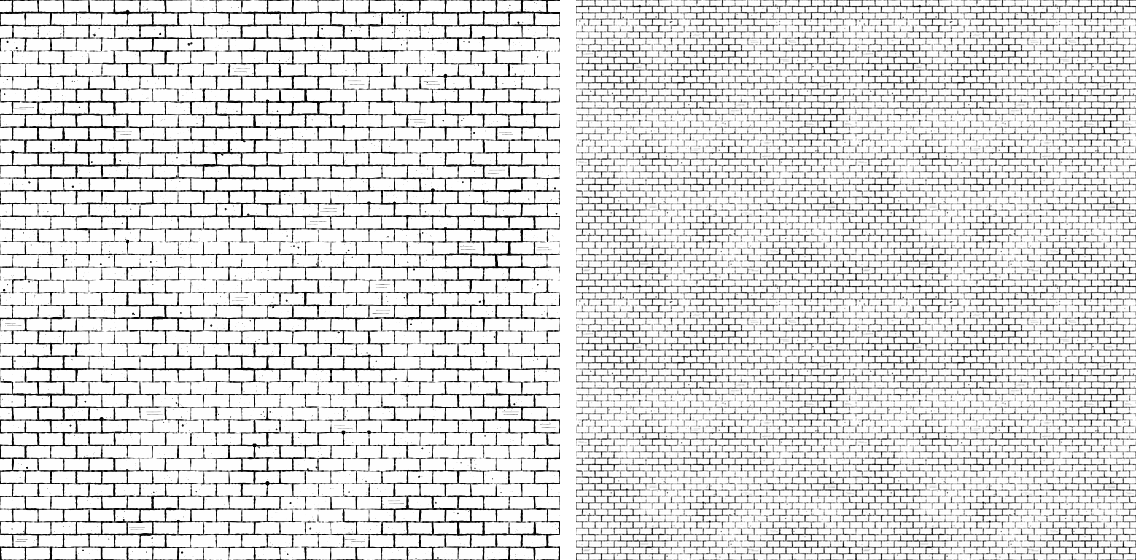
Left, the tile; right, the same tile 2 across and 2 down.
Write a three.js fragment shader that draws this pattern.

```glsl
// Hand-inked brick wall in running bond: black joints on white bricks.
// Joints are distances to gently bent grid lines whose weight drifts over
// the wall; bricks get hashed specks, scratches and blobs. All of it wraps.
#define ROWS 44.0
#define COLUMNS 22.0
#define JOINT_HALF 0.047
#define ROUGHNESS 0.045
#define WOBBLE 0.04
#define DRIFT 0.045
#define DIRTY_SHARE 0.45
#define SCRATCH_SHARE 0.022
#define BLOB_SHARE 0.02
#define BOLD_SHARE 0.03
#define PAPER vec3(0.995)
#define INK vec3(0.015)

varying vec2 vUv;

float hash(vec2 p, float seed) {
  vec3 q = fract(vec3(p, seed) * vec3(0.1031, 0.1030, 0.0973) + 0.137);
  q += dot(q, q.yzx + 33.33);
  return fract((q.x + q.y) * q.z);
}

// Value noise that repeats after a whole number of cells
float noise(vec2 p, float period, float seed) {
  vec2 i = floor(p);
  vec2 f = fract(p);
  f = f * f * (3.0 - 2.0 * f);
  vec2 a = mod(i, period);
  vec2 b = mod(i + 1.0, period);
  return mix(mix(hash(a, seed), hash(vec2(b.x, a.y), seed), f.x),
             mix(hash(vec2(a.x, b.y), seed), hash(b, seed), f.x), f.y);
}

// Horizontal position counted in bricks, odd rows shifted by half
float brickX(float x, float row) {
  return x * COLUMNS / ROWS + 0.5 * mod(row, 2.0);
}

vec2 wrapId(float column, float row) {
  return mod(vec2(column, row), vec2(COLUMNS, ROWS));
}

// Share of a pixel inside a shape, with a slightly crisp edge
float cover(float dist, float pixel) {
  return clamp(0.5 - dist / (0.85 * pixel), 0.0, 1.0);
}

void main() {
  // One unit is one row height; a brick is two units long
  float brickLength = ROWS / COLUMNS;
  float pixel = fwidth(vUv.x) * ROWS;
  vec2 flatPos = vUv * ROWS;
  vec2 bend = vec2(noise(flatPos, ROWS, 1.0), noise(flatPos, ROWS, 2.0)) - 0.5;
  vec2 pos = flatPos + WOBBLE * bend;
  float rough = ROUGHNESS * (noise(flatPos * 8.0, ROWS * 8.0, 3.0) - 0.5)
              + 0.6 * ROUGHNESS * (noise(flatPos * 3.0, ROWS * 3.0, 4.0) - 0.5);
  float drift = DRIFT * (noise(flatPos * 0.25, ROWS * 0.25, 12.0) - 0.5);

  float row = floor(pos.y);
  float line = floor(pos.y + 0.5);
  float x = brickX(pos.x, row);
  vec2 brick = wrapId(floor(x), row);
  vec2 local = vec2(fract(x) * brickLength, fract(pos.y));

  // Horizontal joints: each line has its weight, some stretches are bold
  vec2 stretch = vec2(mod(floor(pos.x), ROWS), mod(line, ROWS));
  float bold = step(hash(stretch, 5.0), BOLD_SHARE)
             * smoothstep(0.0, 0.1, fract(pos.x)) * smoothstep(1.0, 0.8, fract(pos.x));
  float lineWeight = 0.03 * (hash(vec2(0.0, stretch.y), 13.0) - 0.5);
  float lineHalf = JOINT_HALF + drift + lineWeight + rough + 0.03 * bold;
  float ink = cover(abs(pos.y - line) - lineHalf, pixel);

  // Vertical joints, each with its own weight and a thicker end
  float joint = floor(x + 0.5);
  vec2 jointId = wrapId(joint, row);
  float weight = 0.035 * pow(hash(jointId, 6.0), 3.0) - 0.004;
  float swell = 0.024 * (abs(local.y - hash(jointId, 7.0)) - 0.3);
  float side = abs(x - joint) * brickLength;
  ink = max(ink, cover(side - JOINT_HALF - drift - weight - swell - rough, pixel));

  // Ink blobs where a vertical joint meets the line above it
  float below = line - 1.0;
  float blobX = brickX(pos.x, below);
  float blobColumn = floor(blobX + 0.5);
  vec2 blobId = wrapId(blobColumn, below);
  vec2 toBlob = vec2((blobX - blobColumn) * brickLength, pos.y - line - 0.03);
  float blobRadius = mix(0.11, 0.18, hash(blobId, 8.0)) + rough;
  float hasBlob = step(hash(blobId, 9.0), BLOB_SHARE);
  ink = max(ink, hasBlob * cover(length(toBlob) - blobRadius, pixel));

  // Specks: mostly tiny and pale, now and then a dark dot
  float dirty = step(hash(brick, 10.0), DIRTY_SHARE);
  for (int i = 0; i < 6; i++) {
    float seed = 20.0 + 4.0 * float(i);
    vec2 center = vec2(hash(brick, seed), hash(brick, seed + 1.0));
    center = mix(vec2(0.1), vec2(brickLength - 0.1, 0.9), center);
    float size = pow(hash(brick, seed + 2.0), 16.0);
    float tone = mix(0.5 * hash(brick, seed + 3.0), 1.0, sqrt(size));
    float dist = length(local - center) - mix(0.01, 0.085, size) - rough;
    ink = max(ink, dirty * tone * cover(dist, pixel));
  }

  // Scratches: two thin broken strokes along a few bricks
  float scratched = step(hash(brick, 11.0), SCRATCH_SHARE);
  for (int i = 0; i < 2; i++) {
    float seed = 50.0 + 3.0 * float(i);
    float height = 0.35 + 0.2 * float(i) + 0.1 * hash(brick, seed);
    float start = 0.1 + 0.5 * hash(brick, seed + 1.0);
    float reach = 0.8 + 0.5 * hash(brick, seed + 2.0);
    float along = abs(local.x - start - 0.5 * reach) - 0.5 * reach;
    float stroke = cover(max(abs(local.y - height) - 0.02, along), pixel);
    ink = max(ink, scratched * stroke * clamp(0.4 + 8.0 * rough, 0.0, 1.0));
  }

  gl_FragColor = vec4(mix(PAPER, INK, ink), 1.0);
}
```
